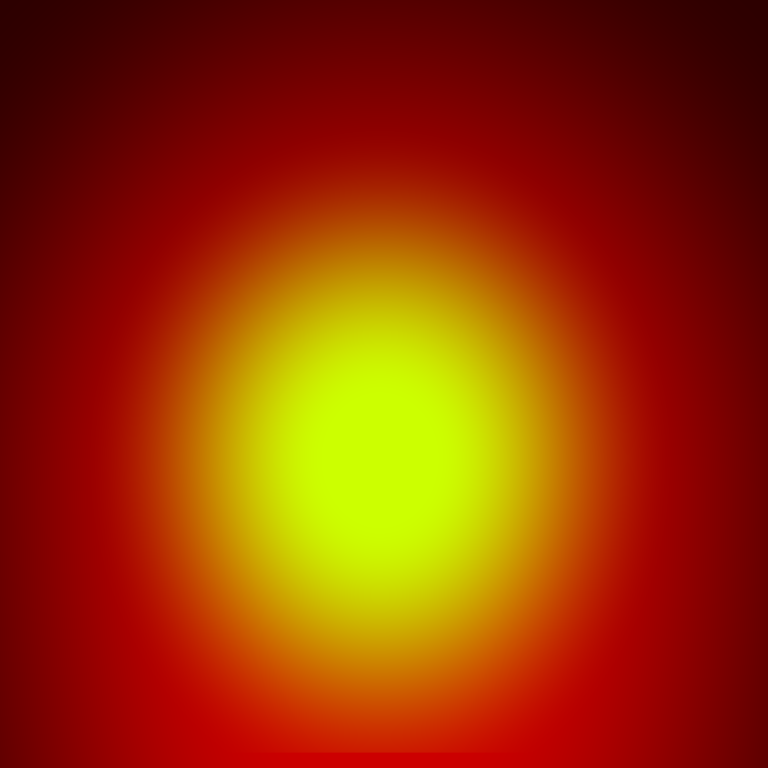
A WebGL 2 fragment shader for this background:

```glsl
#version 300 es
precision highp float;
// A lime oval glowing through orange into deep red.
// Two soft elliptical falloffs, one per colour channel, are layered;
// the lime light stops at a thin red band along the lower edge.

uniform vec2 u_resolution;
out vec4 outColor;

// Colours
const vec3 RED_LIGHT = vec3(0.80, 0.0, 0.0);
const vec3 DARK_RED = vec3(0.175, 0.0, 0.0);
const vec3 LIME_LIGHT = vec3(0.0, 1.0, 0.0);

// Wide red halo: centre, scale and start and end of the fade
const vec2 HALO_CENTER = vec2(0.495, 0.35);
const float HALO_X_SCALE = 1.17;
const float HALO_LOWER_SCALE = 0.55;
const vec2 HALO_FADE = vec2(0.18, 0.88);

// Inner oval: centre, radii and fade in units of its radius
const vec2 CORE_CENTER = vec2(0.495, 0.403);
const float CORE_WIDTH = 0.378;
const float CORE_UPPER = 0.427;
const float CORE_LOWER = 0.450;
const vec2 CORE_FADE = vec2(0.18, 1.02);

// Height of the red band
const float BAND_HEIGHT = 0.020;

float fadeOut(vec2 range, float distanceFromCenter) {
    return 1.0 - smoothstep(range.x, range.y, distanceFromCenter);
}

float redHalo(vec2 uv) {
    vec2 p = uv - HALO_CENTER;
    p.x *= HALO_X_SCALE;
    p.y *= p.y < 0.0 ? HALO_LOWER_SCALE : 1.0;
    return fadeOut(HALO_FADE, length(p));
}

float limeCore(vec2 uv) {
    vec2 p = uv - CORE_CENTER;
    float height = p.y < 0.0 ? CORE_LOWER : CORE_UPPER;
    return fadeOut(CORE_FADE, length(p / vec2(CORE_WIDTH, height)));
}

void main() {
    vec2 uv = gl_FragCoord.xy / u_resolution;

    // Red light over the dark surround
    vec3 color = mix(DARK_RED, RED_LIGHT, redHalo(uv));

    // Lime light, cut off above the lower band
    float edge = 1.0 / u_resolution.y;
    float aboveBand = smoothstep(BAND_HEIGHT - edge, BAND_HEIGHT + edge, uv.y);
    color += LIME_LIGHT * limeCore(uv) * aboveBand;

    outColor = vec4(color, 1.0);
}
```
